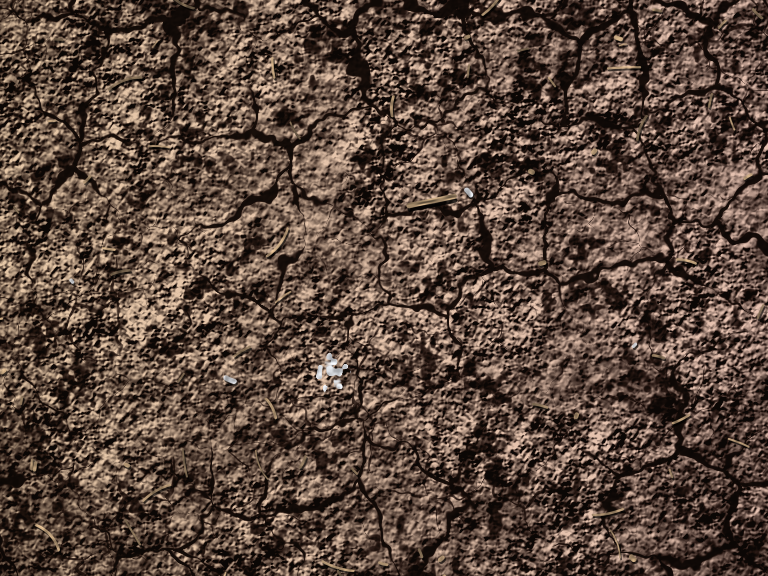
A Shadertoy shader for this texture:

```glsl
const vec2 LIGHT = vec2(-0.5, 0.86);
const vec3 STRAW = vec3(0.76, 0.64, 0.49);
const vec3 CHALK = vec3(0.90, 0.91, 0.93);

vec2 hash2(vec2 p) {
    vec3 q = fract(p.xyx * vec3(0.1031, 0.1030, 0.0973));
    q += dot(q, q.yzx + 33.33);
    return fract((q.xx + q.yz) * q.zy);
}
float noise(vec2 p) {
    vec2 i = floor(p), f = fract(p), e = vec2(0.0, 1.0);
    f = f * f * (3.0 - 2.0 * f);
    return mix(mix(hash2(i).x, hash2(i + e.yx).x, f.x),
               mix(hash2(i + e.xy).x, hash2(i + e.yy).x, f.x), f.y);
}
vec2 noise2(vec2 p) { return vec2(noise(p), noise(p + 47.3)) - 0.5; }
mat2 turn(float a) { return mat2(cos(a), sin(a), -sin(a), cos(a)); }

// Distance to the nearest border between irregular cells
float cellBorder(vec2 p, float scale) {
    p *= scale;
    vec2 base = floor(p), near1 = vec2(9.0), near2 = vec2(9.0);
    for (int i = 0; i < 9; i++) {
        vec2 cell = base + vec2(i % 3 - 1, i / 3 - 1);
        vec2 r = cell + 0.1 + 0.8 * hash2(cell + 50.0) - p;
        if (dot(r, r) < dot(near1, near1)) {
            near2 = near1;
            near1 = r;
        } else if (dot(r, r) < dot(near2, near2)) near2 = r;
    }
    float gap = dot(near2, near2) - dot(near1, near1);
    return gap / (2.0 * length(near2 - near1) * scale);
}

// Ragged cracks whose width swells and dies out along their length
float cracks(vec2 p, float scale, float thinnest, float widest, float soft) {
    vec2 q = p + 0.06 * noise2(p * 7.0) + 0.03 * noise2(p * 25.0)
               + 0.012 * noise2(p * 80.0);
    float swell = 0.65 * noise(p * 6.5 + scale) + 0.35 * noise(p * 38.0);
    float width = mix(thinnest, widest, swell);
    return 1.0 - smoothstep(-soft, soft, cellBorder(q, scale) - width);
}

// Lit and mottled lumps of several sizes, strongest in the fine grit
float relief(vec2 p, float rough) {
    float sum = 0.0, freq = 11.0, weight = 0.17;
    for (int i = 0; i < 6; i++) {
        mat2 m = turn(float(i) * 1.3 + 0.4);
        vec2 q = m * p * freq + float(i) * 17.7;
        q += 0.7 * noise2(q * 0.6 + 5.0);
        float lump = noise(q);
        sum += weight * (0.75 * (lump - noise(q + m * LIGHT * 0.45)) + 0.45 * (lump - 0.5));
        weight = min(weight * 1.4, 0.85 * rough);
        freq *= 1.83;
    }
    return sum;
}

float rod(vec2 p, float halfLength, float halfWidth, float px) {
    p.x -= clamp(p.x, -halfLength, halfLength);
    return 1.0 - smoothstep(-px, px, length(p) - halfWidth);
}

// Scattered slivers: x is coverage, y is brightness
vec2 slivers(vec2 p, float scale, float chance, float size, float thick, float px) {
    vec2 result = vec2(0.0), base = floor(p * scale);
    for (int i = 0; i < 9; i++) {
        vec2 cell = base + vec2(i % 3 - 1, i / 3 - 1), id = cell + scale * 7.0;
        vec2 spot = hash2(id), kind = hash2(id + 91.0), form = hash2(id + 23.0);
        vec2 r = turn(kind.y * 6.28) * (p - (cell + spot) / scale);
        r.y += (form.y - 0.5) * 16.0 * r.x * r.x;
        float m = step(kind.x, chance) * rod(r, size * mix(0.2, 1.0, form.x * form.x),
                                             thick * mix(0.5, 1.0, form.y), px);
        if (m > result.x) result = vec2(m, mix(0.6, 1.15, spot.x));
    }
    return result;
}

vec3 soil(float tone) {
    tone = clamp(tone - 0.35 * max(tone - 0.7, 0.0), 0.045, 0.9);
    return max(vec3(tone, 0.91 * tone - 0.045, 0.81 * tone - 0.05),
               tone * vec3(0.9, 0.6, 0.42));
}

void mainImage(out vec4 fragColor, in vec2 fragCoord) {
    vec2 p = fragCoord / iResolution.y, size = iResolution.xy / iResolution.y;
    float px = 0.7 / iResolution.y;
    // Crumbly ground with small pits between clods
    float rough = mix(0.75, 1.25, noise(p * 9.0 + 3.0));
    float tone = 0.44 + 0.12 * (noise(p * 4.0 + 8.0) - 0.5) + 1.2 * rough * relief(p, rough);
    float crumbs = 0.3 * noise(p * 14.0) + 0.35 * noise(p * 43.0) + 0.35 * noise(p * 105.0);
    tone *= 1.0 - 0.75 * smoothstep(0.58, 0.73, crumbs);
    // Cracks with a lit lower lip and a soft shadow
    float wide = cracks(p, 6.2, -0.0035, 0.0095, 0.002);
    float fine = cracks(p + 3.7, 11.0, -0.009, 0.0055, 0.0016);
    tone += 0.12 * cracks(p + LIGHT * 0.009, 6.2, -0.0035, 0.0095, 0.004) * (1.0 - wide);
    tone *= 1.0 - 0.35 * cracks(p - LIGHT * 0.003, 6.2, -0.0035, 0.0095, 0.01);
    tone = mix(tone, 0.06, max(0.95 * wide, 0.75 * fine));
    // Darker margins, warmer on the left
    vec2 c = p / size - vec2(0.48, 0.56);
    tone *= 1.07 - 0.65 * dot(c, c);
    vec3 color = soil(tone) * mix(vec3(1.0, 1.01, 0.96), vec3(1.0, 0.98, 1.02), p.x / size.x);
    // Straw and pale chips with shadows
    vec2 straw = slivers(p, 10.0, 0.42, 0.03, 0.0025, px);
    vec2 chips = slivers(p, 7.0, 0.22, 0.009, 0.0048, px);
    vec2 lifted = p + LIGHT * 0.004;
    float shadow = max(slivers(lifted, 10.0, 0.42, 0.03, 0.0025, px).x,
                       slivers(lifted, 7.0, 0.22, 0.009, 0.0048, px).x);
    color *= 1.0 - 0.65 * shadow;
    float fiber = 0.7 + 0.55 * noise(p * 150.0);
    color = mix(color, STRAW * straw.y * fiber, 0.85 * straw.x);
    color = mix(color, mix(STRAW, CHALK, step(0.98, chips.y)) * fiber, 0.9 * chips.x);
    // One stout twig and one chalky fleck
    vec2 t = turn(-0.2) * (p - size * vec2(0.562, 0.651));
    color *= 1.0 - 0.8 * rod(t + vec2(0.0, 0.007), 0.04, 0.004, px);
    color = mix(color, STRAW * (0.45 + 0.7 * noise(t * vec2(60.0, 300.0))), rod(t, 0.04, 0.0045, px));
    float ragged = length(p - size * vec2(0.432, 0.353)) + 0.045 * (noise(p * 110.0) - 0.5);
    color = mix(color, CHALK * (0.7 + 0.4 * noise(p * 160.0)), 1.0 - smoothstep(0.017, 0.022, ragged));
    fragColor = vec4(color, 1.0);
}
```
